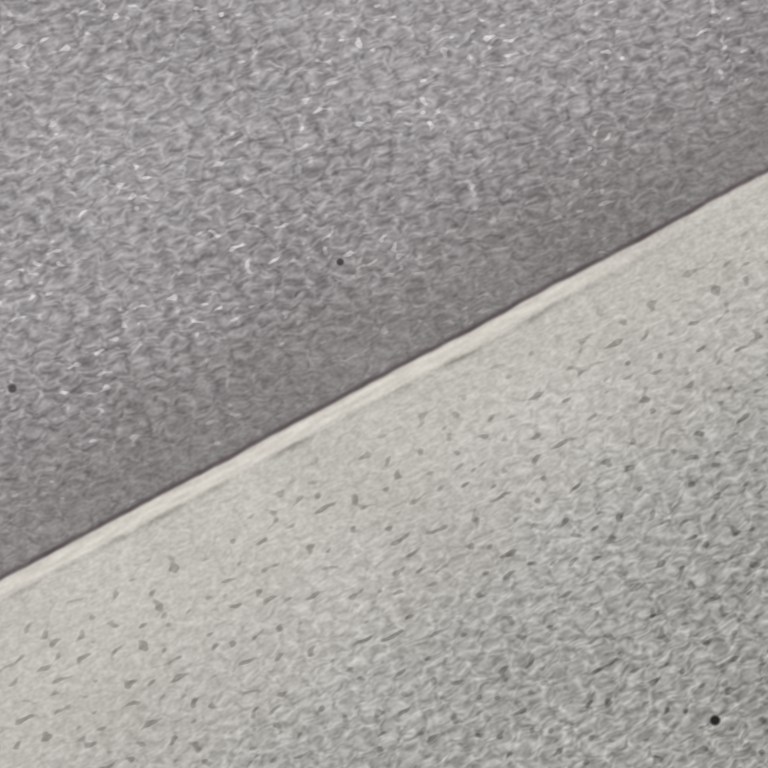
This texture is drawn by a Shadertoy shader. Its source:

```glsl
// Rough grey asphalt above a pale concrete kerb, split by a slanted dark joint.

const float EDGE_START = 0.245;      // joint height at the left side
const float EDGE_SLOPE = 0.532;
const float LIP_WIDTH = 0.025;       // pale strip under the joint
const float GRAIN_SCALE = 82.0;
const float ASPHALT_GRAIN = 0.28;
const float CONCRETE_GRAIN = 0.27;
const vec3 ASPHALT_LIGHT = vec3(0.605, 0.592, 0.595);
const vec3 ASPHALT_DARK = vec3(0.515, 0.500, 0.500);
const vec3 CONCRETE_LIGHT = vec3(0.755, 0.742, 0.718);
const vec3 CONCRETE_DARK = vec3(0.625, 0.620, 0.605);
const vec3 LIP_COLOR = vec3(0.825, 0.808, 0.775);
const vec3 JOINT_COLOR = vec3(0.320, 0.280, 0.285);
const vec3 PIT_COLOR = vec3(0.160, 0.150, 0.150);

float hash(vec2 p) {
    vec3 q = fract(vec3(p.xyx) * 0.1031);
    q += dot(q, q.yzx + 33.33);
    return fract((q.x + q.y) * q.z);
}

float cornerSlope(vec2 cell, vec2 offset) {
    float angle = 6.2832 * hash(cell);
    return dot(vec2(cos(angle), sin(angle)), offset);
}

// Gradient noise centred on zero
float noise(vec2 p) {
    vec2 i = floor(p), f = fract(p);
    vec2 w = f * f * f * (f * (f * 6.0 - 15.0) + 10.0);
    vec2 e = vec2(1.0, 0.0);
    float low = mix(cornerSlope(i, f), cornerSlope(i + e, f - e), w.x);
    float high = mix(cornerSlope(i + e.yx, f - e.yx), cornerSlope(i + 1.0, f - 1.0), w.x);
    return mix(low, high, w.y);
}

float fbm(vec2 p) {
    float sum = 0.0, amplitude = 0.6;
    for (int i = 0; i < 4; i++) {
        sum += amplitude * noise(p);
        p = mat2(0.8, 0.6, -0.6, 0.8) * p * 2.03 + 17.3;
        amplitude *= 0.55;
    }
    return sum;
}

// Short ragged streaks, stretched along x
float grain(vec2 p) {
    vec2 q = p * GRAIN_SCALE * vec2(0.72, 1.25);
    q += 0.7 * vec2(noise(p * 45.0 + 9.0), noise(p * 45.0 + 31.0));
    return 0.65 * noise(q) + 0.4 * noise(q * 1.9 + 43.0);
}

float pit(vec2 uv, vec2 center, float radius) {
    return 1.0 - smoothstep(0.5 * radius, 1.3 * radius, length(uv - center));
}

void mainImage(out vec4 fragColor, in vec2 fragCoord) {
    vec2 uv = fragCoord / iResolution.xy;
    float pixel = 1.0 / iResolution.y;

    // Signed height above the slightly uneven joint
    float wobble = 0.004 * noise(vec2(uv.x * 9.0, 3.0)) + 0.0015 * noise(vec2(uv.x * 45.0, 7.0));
    float height = uv.y - EDGE_START - EDGE_SLOPE * uv.x + wobble;
    vec2 along = normalize(vec2(1.0, EDGE_SLOPE));
    vec2 slanted = vec2(dot(uv, along), dot(uv, vec2(-along.y, along.x)));
    float patches = fbm(uv * vec2(3.5, 5.0) + 4.0);
    float fine = noise(slanted * vec2(150.0, 210.0));

    // Asphalt: darker by the joint, with scattered bright chips
    float lift = smoothstep(0.0, 0.36, height);
    vec3 asphalt = mix(ASPHALT_DARK, ASPHALT_LIGHT, lift) + 0.07 * patches;
    vec2 tilted = mat2(0.96, -0.28, 0.28, 0.96) * uv;
    float stone = grain(tilted + 2.7);
    float roughness = mix(0.5, 1.0, smoothstep(0.0, 0.22, height));
    asphalt += ASPHALT_GRAIN * roughness * stone + 0.05 * fine;
    float cluster = smoothstep(-0.25, 0.3, fbm(uv * 11.0 + 51.0));
    float chips = smoothstep(0.22, 0.5, noise(tilted * vec2(68.0, 100.0) + 80.0));
    asphalt += 0.2 * chips * cluster * roughness;

    // Concrete: smooth and pale by the joint, coarse towards the lower right
    float wear = smoothstep(0.04, 0.62, -height + 0.18 * (uv.x - 0.5) + 0.12 * patches);
    vec3 concrete = mix(CONCRETE_LIGHT, CONCRETE_DARK, wear) + 0.08 * patches;
    concrete += CONCRETE_GRAIN * mix(0.35, 1.15, wear) * grain(slanted + 6.1) + 0.05 * fine;
    float flecks = smoothstep(0.24, 0.5, noise(slanted * vec2(48.0, 85.0) + 120.0));
    concrete -= 0.15 * flecks * smoothstep(0.02, 0.12, -height);

    // Pale lip with a soft broken shadow beneath it
    float lipWidth = LIP_WIDTH * mix(1.0, 0.75, smoothstep(0.6, 1.0, uv.x));
    float lipFade = 1.0 - 0.7 * smoothstep(0.68, 0.9, uv.x);
    float lip = smoothstep(-lipWidth - 0.005, -lipWidth + 0.005, height);
    float lipShadow = exp(-pow((height + lipWidth + 0.004) / 0.005, 2.0));
    float broken = smoothstep(-0.3, 0.35, noise(vec2(slanted.x * 16.0, 5.0)));
    concrete -= 0.13 * lipShadow * broken * lipFade;
    vec3 lipShade = LIP_COLOR + 0.08 * noise(slanted * vec2(28.0, 150.0)) + 0.03 * fine;
    concrete = mix(concrete, lipShade, lip * lipFade);

    // Join the two surfaces with a thin dark crack
    float side = smoothstep(-0.002 - pixel, 0.002 + pixel, height);
    vec3 color = mix(concrete, asphalt, side);
    float crack = exp(-pow((height - 0.002) / 0.0042, 2.0));
    float crackStrength = 0.72 + 0.35 * noise(vec2(uv.x * 22.0, 11.0));
    color = mix(color, JOINT_COLOR, clamp(crack * crackStrength, 0.0, 1.0));

    // Isolated pits
    float pits = pit(uv, vec2(0.931, 0.062), 0.007);
    pits = max(pits, 0.7 * pit(uv, vec2(0.443, 0.659), 0.005));
    pits = max(pits, 0.6 * pit(uv, vec2(0.016, 0.494), 0.006));
    color = mix(color, PIT_COLOR, pits);

    fragColor = vec4(clamp(color, 0.0, 1.0), 1.0);
}
```
